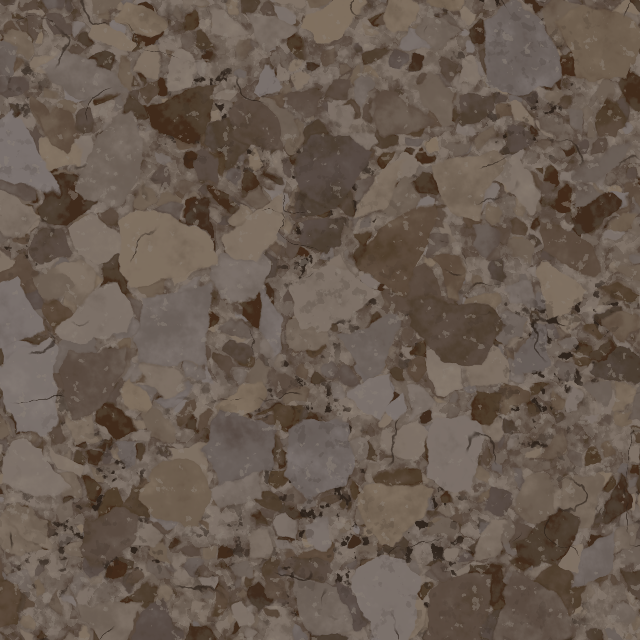
Reproduce this texture procedurally as a WebGL 2 fragment shader.

```glsl
#version 300 es
precision highp float;
// Brown breccia stone: angular chips of many sizes in a mottled, speckled matrix.
uniform vec2 u_resolution;
out vec4 fragColor;

float hash(vec2 p) {
    return fract(sin(dot(p, vec2(127.1, 311.7))) * 43758.5453);
}

vec2 hash2(vec2 p) {
    return vec2(hash(p), hash(p + 57.3));
}

float noise(vec2 p) {
    vec2 i = floor(p), f = fract(p);
    f = f * f * (3.0 - 2.0 * f);
    return mix(mix(hash(i), hash(i + vec2(1, 0)), f.x),
               mix(hash(i + vec2(0, 1)), hash(i + vec2(1, 1)), f.x), f.y);
}

float fbm(vec2 p) {
    float sum = 0.0, amp = 0.533;
    for (int i = 0; i < 4; i++) {
        sum += amp * noise(p);
        p = mat2(1.6, 1.2, -1.2, 1.6) * p + 7.7;
        amp *= 0.5;
    }
    return sum;
}

// x: approximate distance to the cell border, yz: cell index
vec3 voronoi(vec2 p) {
    vec2 base = floor(p), nearest = base;
    float d1 = 9.0, d2 = 9.0;
    for (int y = -1; y <= 1; y++) {
        for (int x = -1; x <= 1; x++) {
            vec2 cell = base + vec2(x, y);
            float d = length(cell + 0.05 + 0.9 * hash2(cell) - p);
            if (d < d1) {
                d2 = d1;
                d1 = d;
                nearest = cell;
            } else {
                d2 = min(d2, d);
            }
        }
    }
    return vec3(0.5 * (d2 - d1), nearest);
}

// Dark brown to pale grey-beige
vec3 stoneRamp(float t) {
    vec3 c = mix(vec3(0.25, 0.16, 0.10), vec3(0.30, 0.24, 0.18), smoothstep(0.0, 0.11, t));
    c = mix(c, vec3(0.35, 0.29, 0.25), smoothstep(0.11, 0.31, t));
    c = mix(c, vec3(0.42, 0.37, 0.33), smoothstep(0.31, 0.56, t));
    c = mix(c, vec3(0.49, 0.44, 0.40), smoothstep(0.56, 0.85, t));
    return mix(c, vec3(0.54, 0.49, 0.44), smoothstep(0.9, 1.2, t));
}

void main() {
    vec2 uv = gl_FragCoord.xy / min(u_resolution.x, u_resolution.y);

    // Ragged outlines come from warping the plane at two sizes
    vec2 p = uv + 0.045 * (vec2(fbm(uv * 10.0), fbm(uv * 10.0 + 31.0)) - 0.5);
    p += 0.014 * (vec2(fbm(uv * 55.0 + 5.0), fbm(uv * 55.0 + 83.0)) - 0.5);

    // Matrix of fine crumbs
    float grain = fbm(uv * 95.0 + 11.0) - 0.5;
    float tone = 0.62 + 0.9 * (fbm(uv * 28.0) - 0.5) + 0.7 * grain;
    tone += 0.35 * (hash(voronoi(p * 62.0).yz) - 0.5);
    float warmth = 0.3 * (fbm(uv * 12.0 + 40.0) - 0.5);
    float cover = 0.0;

    // Chips, from small to large
    float scale = 42.0;
    for (int i = 0; i < 4; i++) {
        vec3 cell = voronoi(p * scale + 19.0 * float(i));
        vec2 id = cell.yz + 3.1 * float(i);
        float inset = 0.02 + 0.1 * hash(id + 9.2);
        float depth = (cell.x - inset) / scale;
        float present = step(hash(id + 4.6), 0.46);
        float chip = present * smoothstep(-0.0005, 0.0022, depth);
        float rim = present * smoothstep(0.004, 0.0, abs(depth));
        float mottle = 0.4 * (fbm(uv * 24.0 + id) - 0.5) + 0.2 * grain;
        tone = mix(tone, 0.03 + 0.93 * hash(id + 1.7) + mottle, chip) - 0.07 * rim;
        warmth = mix(warmth, hash(id + 6.4) - 0.5, chip);
        cover = mix(cover * 0.9, 1.0, chip);
        scale *= 0.6;
    }

    vec3 color = stoneRamp(clamp(tone, 0.02, 1.2));
    color *= 1.0 + warmth * vec3(0.05, -0.01, -0.15);

    // Clustered dark pits and thin broken cracks
    float cluster = smoothstep(0.42, 0.66, fbm(uv * 6.0 + 23.0));
    float pits = smoothstep(0.60, 0.70, fbm(uv * 72.0 + 61.0)) * cluster * (1.0 - 0.85 * cover);
    float crack = smoothstep(0.022, 0.004, abs(noise(p * 17.0 + 3.0) - 0.5));
    crack *= smoothstep(0.56, 0.68, fbm(uv * 13.0 + 71.0)) * 0.6;
    color = mix(color, vec3(0.16, 0.12, 0.09), clamp(pits + crack, 0.0, 0.9));

    // Pale dust flecks
    float dust = smoothstep(0.68, 0.76, fbm(uv * 85.0 + 140.0));
    color = mix(color, vec3(0.53, 0.49, 0.45), 0.5 * dust);

    // Rare rust and olive crumbs
    vec3 crumb = voronoi(p * 46.0 + 90.0);
    float rare = step(0.9975, hash(crumb.yz + 2.9)) * smoothstep(0.08, 0.16, crumb.x);
    vec3 mineral = mix(vec3(0.34, 0.11, 0.07), vec3(0.37, 0.31, 0.10), step(0.6, hash(crumb.yz)));
    color = mix(color, mineral, 0.85 * rare);

    fragColor = vec4(color, 1.0);
}
```
